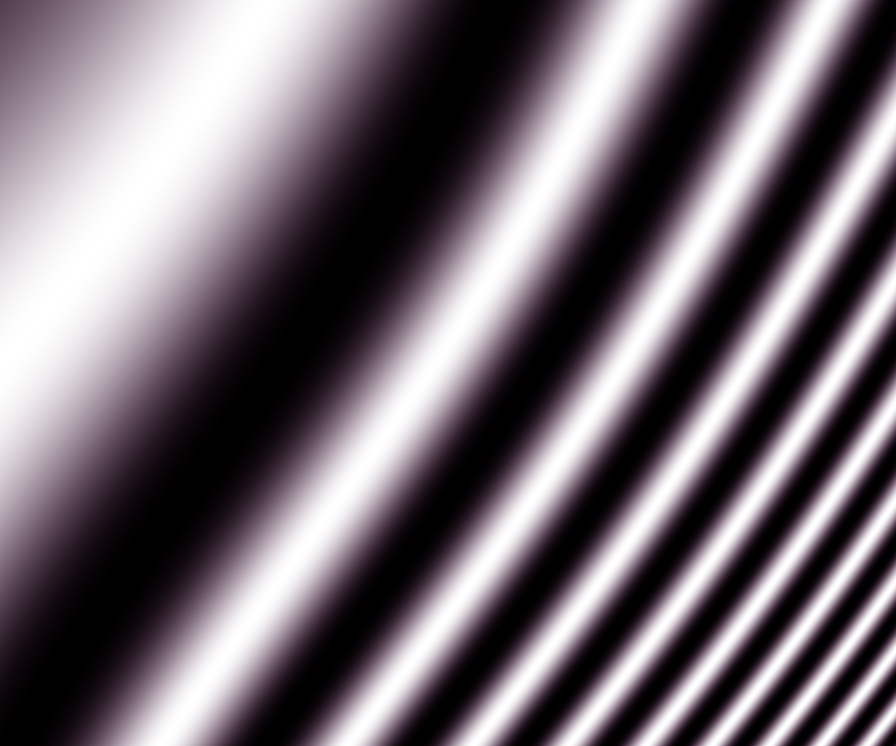
Reproduce this background procedurally as a Shadertoy shader.

```glsl
// Soft white bands sweep diagonally over black and tighten to the lower right.
// A smooth exponent field drives an exponential chirp; a raised cosine of that
// phase is shaded with a separate power per channel for plum-tinted edges.

#define TAU 6.2831853
#define PHASE_SHIFT -0.6
#define TOP_CURVE vec4(-1.11, 1.461, 0.687, -0.297)
#define BOTTOM_CURVE vec4(0.056, 1.9, 0.12, -0.103)
#define BOW_CURVE vec4(-0.1, 0.95, -0.58, 0.0)
#define TINT_POWER vec3(1.4, 1.73, 1.45)

// Cubic polynomial with coefficients in rising order
float cubic(vec4 c, float x) {
    return c.x + x * (c.y + x * (c.z + x * c.w));
}

// Band count: whole numbers fall on the bright crests
float bandPhase(vec2 p) {
    float exponent = mix(cubic(TOP_CURVE, p.x), cubic(BOTTOM_CURVE, p.x), p.y);
    exponent -= cubic(BOW_CURVE, p.x) * p.y * (1.0 - p.y);
    return PHASE_SHIFT + exp(exponent);
}

void mainImage(out vec4 fragColor, in vec2 fragCoord) {
    // Canvas heights, measured from the top left; width normalised to 1.2
    vec2 uv = fragCoord / iResolution.xy;
    vec2 p = vec2(uv.x * 1.2, 1.0 - uv.y);

    // Raised cosine, faded to its mean where bands get finer than the grid
    float phase = bandPhase(p);
    float contrast = 1.0 - smoothstep(0.4, 1.0, fwidth(phase));
    float wave = 0.5 + 0.5 * contrast * cos(TAU * phase);

    // Plum-tinted falloff from white to black
    vec3 color = pow(vec3(clamp(wave, 0.0, 1.0)), TINT_POWER);
    fragColor = vec4(color, 1.0);
}
```
